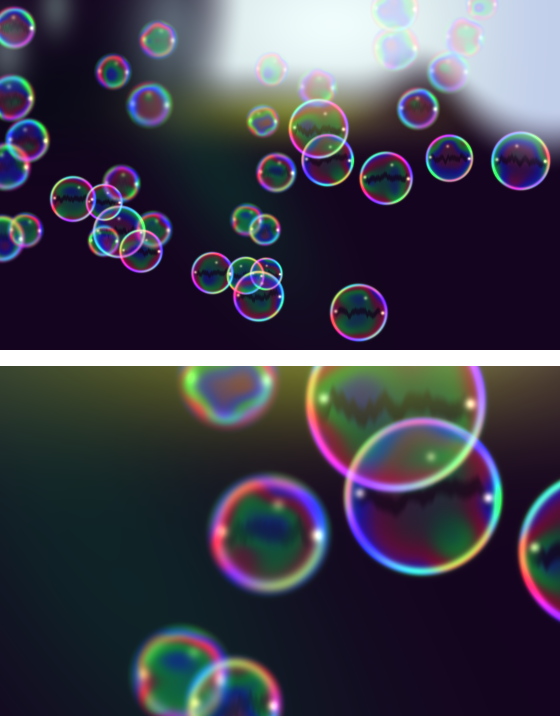
Top, the full canvas; bottom, a detail of the centre.
Give the GLSL for this background, as a WebGL 2 fragment shader.

```glsl
#version 300 es
precision highp float;
// Iridescent soap bubbles drifting before a defocused dusk garden and pale sky.
// Soft masks form the backdrop; two hashed loops scatter blurred and crisp bubbles,
// each shaded as a thin film with a bright rim, a mirrored horizon and glints.

uniform vec2 u_resolution;
out vec4 fragColor;

vec3 hash3(float n) {
  vec3 h = fract(n * vec3(0.1031, 0.1030, 0.0973));
  h += dot(h, h.yzx + 33.33);
  return fract((h.xxy + h.yzz) * h.zyx);
}

float hash2(vec2 p) {
  vec3 h = fract(p.xyx * 0.1031);
  h += dot(h, h.yzx + 33.33);
  return fract((h.x + h.y) * h.z);
}

float noise(vec2 p) {
  vec2 i = floor(p), f = fract(p);
  f = f * f * (3.0 - 2.0 * f);
  return mix(mix(hash2(i), hash2(i + vec2(1, 0)), f.x),
             mix(hash2(i + vec2(0, 1)), hash2(i + vec2(1, 1)), f.x), f.y);
}

// Gaussian spot with separate horizontal and vertical spread
float spot(vec2 p, vec2 center, vec2 spread) {
  vec2 d = (p - center) / spread;
  return exp(-dot(d, d));
}

// Interference colours of the film
vec3 spectrum(float t) {
  vec3 wave = 0.5 + 0.5 * cos(6.2832 * (t + vec3(0.0, 0.36, 0.68)));
  return wave * wave * vec3(0.85, 0.9, 1.0);
}

vec3 backdrop(vec2 p) {
  float haze = noise(p * 4.0 + 7.0) - 0.5;
  vec3 col = vec3(0.08, 0.015, 0.12);

  // Dark foliage, leaning down to the right
  vec2 lean = vec2(p.x + 0.55 * (p.y - 0.5), p.y);
  col = mix(col, vec3(0.05, 0.17, 0.16), 0.8 * spot(lean, vec2(0.63, 0.5), vec2(0.17, 0.34)));
  col = mix(col, vec3(0.02, 0.04, 0.08), 0.7 * spot(p, vec2(0.15, 0.72), vec2(0.3, 0.16)));

  // Grey light between the leaves
  col = mix(col, vec3(0.42, 0.47, 0.5), 0.7 * spot(p, vec2(0.02, 0.86), vec2(0.06, 0.1)));
  col = mix(col, vec3(0.42, 0.5, 0.5), 0.6 * spot(p, vec2(0.16, 0.98), vec2(0.05, 0.08)));
  col = mix(col, vec3(0.45, 0.52, 0.56), 0.75 * spot(p, vec2(0.5, 0.92), vec2(0.12, 0.2)));

  // Sunlit meadow under the sky
  vec3 meadow = mix(vec3(0.5, 0.53, 0.16), vec3(0.48, 0.4, 0.3), smoothstep(0.8, 1.2, p.x));
  col = mix(col, meadow, 0.9 * spot(p, vec2(0.87, 0.69), vec2(0.33, 0.085)));
  col = mix(col, vec3(0.2, 0.13, 0.12), 0.7 * spot(p, vec2(1.23, 0.68), vec2(0.13, 0.09)));

  // Sky above an uneven skyline
  float skyline = 0.73 - 0.13 * smoothstep(1.1, 1.6, p.x)
                + 0.06 * spot(p, vec2(1.23, p.y), vec2(0.11, 1.0)) + 0.04 * haze;
  float sky = smoothstep(-0.09, 0.1, p.y - skyline)
            * smoothstep(0.5, 0.69, p.x + 0.05 * haze);
  vec3 skyColor = mix(vec3(0.84, 0.9, 0.91), vec3(0.76, 0.81, 0.92), smoothstep(1.15, 1.6, p.x));
  skyColor = mix(skyColor, vec3(0.94, 0.99, 0.99), spot(p, vec2(0.95, 0.93), vec2(0.28, 0.16)));
  return mix(col, skyColor, sky);
}

// Lays one bubble over col; q is measured in radii from its centre
vec3 bubble(vec3 col, vec2 q, float seed, float blur) {
  float d = length(q);
  if (d > 1.0 + 3.0 * blur) return col;
  float inside = 1.0 - smoothstep(1.0 - blur, 1.0 + blur, d);
  float soft = smoothstep(0.05, 0.2, blur);

  // Film swirls, strongest toward the rim
  float swirl = noise(q * 1.8 + seed * 37.0);
  vec3 film = spectrum(seed + 0.75 * d * d + 0.6 * swirl + 0.2 * q.y);
  vec3 light = film * mix(0.16 + 0.12 * soft, 0.62, d * d * d);
  light += vec3(0.0, 0.05, 0.13) * (1.0 - 0.5 * d);

  // Ragged dark horizon mirrored in the film
  float ragged = 0.3 * (noise(vec2(q.x * 6.0, seed * 91.0)) - 0.5)
               + 0.14 * (noise(vec2(q.x * 17.0, seed * 53.0)) - 0.5);
  float band = 1.0 - smoothstep(0.03, 0.15 + blur, abs(q.y + ragged));
  band *= 1.0 - smoothstep(0.65, 0.95, abs(q.x));
  light *= 1.0 - 0.8 * band * (1.0 - soft);

  // Thin coloured rim
  float ring = (d - 0.97 + 0.6 * blur) / (0.03 + 0.7 * blur);
  float rim = exp(-ring * ring);
  vec3 rimColor = spectrum(seed + 0.3 * q.x - 0.35 * q.y) + vec3(0.2, 0.16, 0.24);
  light = light * inside + rim * rimColor * mix(0.85, 0.4, soft);

  // Glints at the ends of the horizon, swelling to discs when defocused
  vec2 size = vec2(0.045 + 0.5 * blur);
  float glint = spot(q, vec2(0.83, -0.02), size) + 0.7 * spot(q, vec2(-0.8, 0.04), size)
              + 0.5 * spot(q, vec2(0.3 - 0.6 * seed, 0.5), size);
  light += glint * inside * mix(vec3(0.95, 0.85, 0.65), vec3(0.4, 0.5, 0.2), soft);

  col *= 1.0 - inside * 0.14 * (1.0 - film);
  return 1.0 - (1.0 - col) * (1.0 - clamp(light, 0.0, 1.0));
}

void main() {
  vec2 p = gl_FragCoord.xy / u_resolution.y;
  float width = u_resolution.x / u_resolution.y;
  vec3 col = backdrop(vec2(p.x * 1.6 / width, p.y));

  // Defocused bubbles, crowding the upper left
  for (float i = 0.0; i < 24.0; i++) {
    vec3 h = hash3(i + 11.0);
    float x = pow(fract(i * 0.7549 + 0.07 * h.x), 1.4);
    float y = mix(mix(0.25, 0.62, smoothstep(0.4, 0.75, x)), 1.0, fract(i * 0.5698 + 0.1 * h.y));
    col = bubble(col, (p - vec2(x * width, y)) / mix(0.042, 0.068, h.z), h.y, 0.1 + 0.13 * h.x);
  }

  // Crisp bubbles, some sharing a clump and overlapping
  for (float i = 0.0; i < 14.0; i++) {
    float clump = floor(i * 0.7);
    vec3 h = hash3(i + 71.0);
    float x = 0.13 + 0.82 * fract(clump * 0.618 + 0.1);
    float low = mix(mix(0.25, 0.1, smoothstep(0.2, 0.35, x)), 0.48, smoothstep(0.68, 0.8, x));
    vec2 center = vec2(x * width, mix(low, 0.62, fract(clump * 0.4142 + 0.3)));
    center += 0.13 * (h.xy - 0.5);
    float radius = mix(0.045, 0.088, h.z);
    col = bubble(col, (p - center) / radius, h.x, max(0.0025, 1.0 / u_resolution.y) / radius);
  }
  fragColor = vec4(col, 1.0);
}
```
